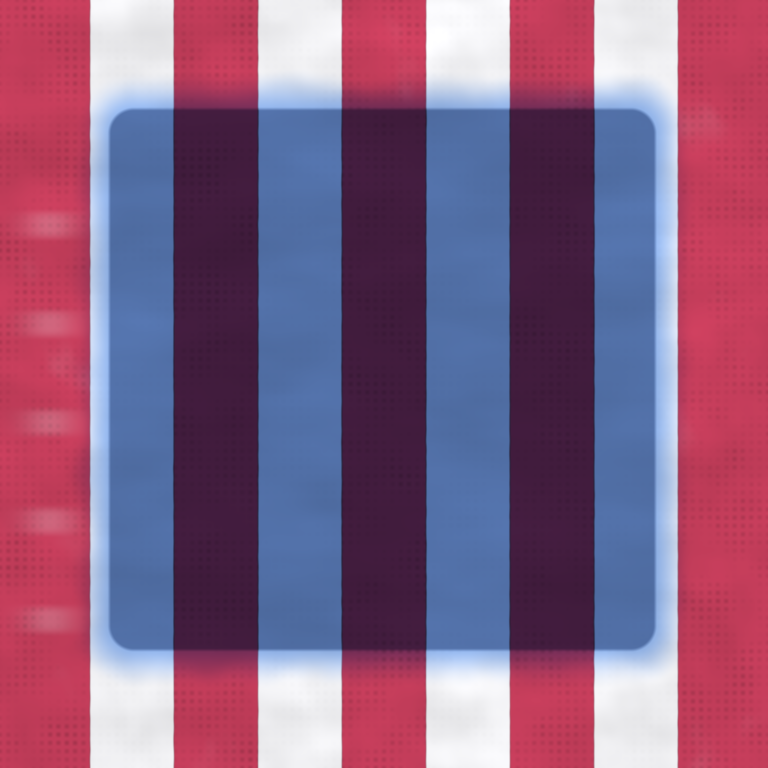
A three.js fragment shader for this pattern:

```glsl
// Red and white striped cloth under a translucent blue rounded square with a soft halo.
#define STRIPE_PERIOD 0.2188
#define STRIPE_EXTENT 0.3828
#define PANEL_CENTER vec2(0.4978, 0.5058)
#define PANEL_HALF vec2(0.3555, 0.3523)
#define PANEL_RADIUS 0.032
#define HALO_WIDTH 0.05
#define WEAVE_COUNT 92.0
#define EDGE_SOFT 0.0014
#define RED vec3(0.77, 0.24, 0.355)
#define WHITE vec3(0.95, 0.95, 0.96)
#define PANEL_TINT vec3(0.335, 0.46, 0.68)
#define HALO_TINT vec3(0.48, 0.66, 0.93)

varying vec2 vUv;

vec2 hashGradient(vec2 cell) {
  vec2 k = vec2(dot(cell, vec2(127.1, 311.7)), dot(cell, vec2(269.5, 183.3)));
  return 2.0 * fract(sin(k) * 43758.5) - 1.0;
}

float gradientNoise(vec2 p) {
  vec2 i = floor(p), f = fract(p);
  vec2 w = f * f * f * (f * (f * 6.0 - 15.0) + 10.0);
  vec2 e = vec2(0.0, 1.0);
  float bottom = mix(dot(hashGradient(i), f),
                     dot(hashGradient(i + e.yx), f - e.yx), w.x);
  float top = mix(dot(hashGradient(i + e.xy), f - e.xy),
                  dot(hashGradient(i + e.yy), f - e.yy), w.x);
  return mix(bottom, top, w.y);
}

float fbm(vec2 p) {
  float sum = 0.0, amplitude = 0.6;
  for (int i = 0; i < 3; i++) {
    sum += amplitude * gradientNoise(p);
    p = p * 2.03 + 7.1;
    amplitude *= 0.5;
  }
  return sum;
}

float roundedBox(vec2 p, vec2 halfSize, float radius) {
  vec2 q = abs(p) - halfSize + radius;
  return length(max(q, 0.0)) + min(max(q.x, q.y), 0.0) - radius;
}

// Signed distance to the white stripes: negative on white, positive on red.
float stripeDistance(float x) {
  float fromCenter = x - 0.5;
  float repeated = (abs(fract(fromCenter / STRIPE_PERIOD) - 0.5) - 0.25) * STRIPE_PERIOD;
  return max(repeated, abs(fromCenter) - STRIPE_EXTENT);
}

// Small dents between threads, present in irregular patches.
float weaveDents(vec2 p) {
  vec2 thread = 0.5 + 0.5 * cos(6.2832 * p * WEAVE_COUNT);
  float patches = smoothstep(-0.25, 0.4, fbm(p * 17.0 + 3.0));
  return thread.x * thread.y * patches;
}

void main() {
  vec2 p = vUv;
  float folds = fbm(vec2(p.x * 4.0, p.y * 11.0));
  float creases = fbm(vec2(p.x * 9.0 + p.y * 5.0, p.y * 7.0 - p.x * 5.0) + 19.0);

  // Striped cloth
  float stripe = stripeDistance(p.x + 0.0007 * gradientNoise(p * 60.0));
  float red = smoothstep(-EDGE_SOFT, EDGE_SOFT, stripe);
  float panel = roundedBox(p - PANEL_CENTER, PANEL_HALF, PANEL_RADIUS);
  float inside = 1.0 - smoothstep(-0.003, 0.003, panel);
  vec3 cloth = mix(WHITE, RED, red);
  cloth *= 1.0 + 0.15 * folds + 0.13 * min(creases, 0.1) * (1.0 - inside);
  cloth *= 1.0 - weaveDents(p) * mix(0.015, 0.14, red);

  // Pale smudges down the left border, and faint ones elsewhere on the red
  float rhythm = cos(6.2832 * (p.y - 0.193) / 0.1285);
  float span = smoothstep(0.12, 0.18, p.y) * (1.0 - smoothstep(0.72, 0.78, p.y));
  float smudge = smoothstep(0.45, 1.0, rhythm) * span;
  smudge *= exp(-pow((p.x - 0.065) / 0.035, 2.0));
  smudge += 0.5 * smoothstep(0.15, 0.5, creases);
  cloth = mix(cloth, WHITE, 0.22 * smudge * red * (1.0 - inside));

  // Halo with an uneven outer rim, then the panel itself
  float leftSide = 1.0 - smoothstep(0.08, 0.16, p.x);
  float reach = HALO_WIDTH * (1.0 + 0.5 * fbm(p * 9.0) - 0.16 * rhythm * leftSide * span);
  float halo = 0.85 * (1.0 - smoothstep(-0.01, reach, panel));
  vec3 tint = mix(vec3(1.0), HALO_TINT, halo);
  vec3 color = cloth * mix(tint, PANEL_TINT, inside);

  // Thin seams along the stripe edges
  float seam = 1.0 - smoothstep(0.0, 0.0022, abs(stripe));
  color *= 1.0 - seam * mix(0.12, 0.3, inside);

  gl_FragColor = vec4(color, 1.0);
}
```
